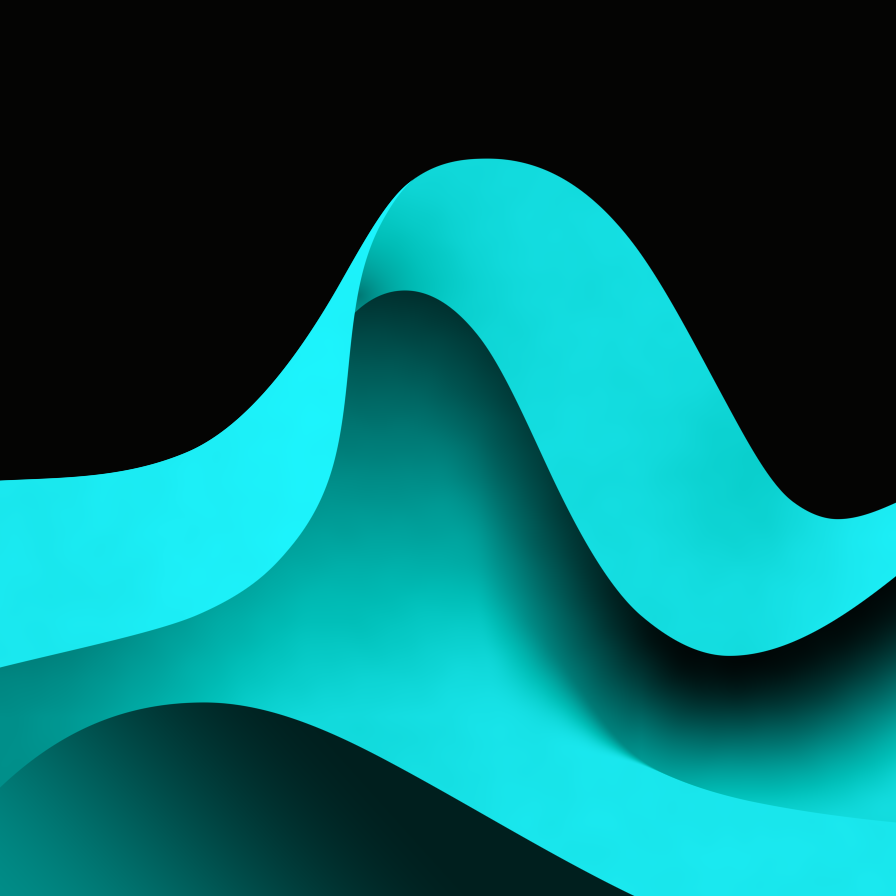
Give the GLSL for this background, as a Shadertoy shader.

```glsl
// Folded cyan ribbons flowing over black, with soft shadows inside the folds.
// Each edge is a smooth cubic path; sheets are painted from back to front and
// shaded by distance to the edge above them, with a faint gradient-noise grain.

const vec3 NIGHT = vec3(0.015, 0.015, 0.01);

vec2 hashGradient(vec2 cell) {
    float a = 6.2832 * fract(sin(dot(cell, vec2(127.1, 311.7))) * 43758.5);
    return vec2(cos(a), sin(a));
}

float gradientNoise(vec2 p) {
    vec2 i = floor(p), f = fract(p);
    vec2 u = f * f * f * (f * (f * 6.0 - 15.0) + 10.0);
    vec2 e = vec2(0.0, 1.0);
    float low = mix(dot(hashGradient(i), f),
                    dot(hashGradient(i + e.yx), f - e.yx), u.x);
    float high = mix(dot(hashGradient(i + e.xy), f - e.xy),
                     dot(hashGradient(i + e.yy), f - e.yy), u.x);
    return mix(low, high, u.y);
}

// Cubic between two knots (position, height, slope); returns height and slope.
vec2 span(float x, vec3 a, vec3 b) {
    float w = b.x - a.x;
    float t = clamp((x - a.x) / w, 0.0, 1.0);
    float rise = b.y - a.y;
    float p = a.z * w - rise;
    float q = rise - b.z * w;
    float s = t * (1.0 - t);
    float bulge = p * (1.0 - t) + q * t;
    float slope = (rise + (1.0 - 2.0 * t) * bulge + s * (q - p)) / w;
    return vec2(a.y + t * rise + s * bulge + slope * (x - a.x - t * w), slope);
}

// Three joined spans, extended straight beyond both ends.
vec2 path(float x, vec3 a, vec3 b, vec3 c, vec3 d) {
    if (x < b.x) return span(x, a, b);
    if (x < c.x) return span(x, b, c);
    return span(x, c, d);
}

vec2 silhouette(float x) {
    vec3 flank = vec3(0.456, 0.7956, 0.80), descent = vec3(0.807, 0.557, -1.85);
    if (x < flank.x)
        return path(x, vec3(0.0, 0.4635, 0.05), vec3(0.208, 0.495, 0.42),
                    vec3(0.378, 0.681, 1.75), flank);
    if (x < descent.x)
        return path(x, flank, vec3(0.544, 0.823, 0.0),
                    vec3(0.703, 0.733, -1.27), descent);
    return path(x, descent, vec3(0.885, 0.440, -0.75),
                vec3(0.935, 0.4206, 0.0), vec3(1.0, 0.439, 0.45));
}

// The steep fold gives x as a function of y.
vec2 foldEdge(float y) {
    vec3 middle = vec3(0.505, 0.3776, 0.20);
    if (y < middle.x)
        return path(y, vec3(0.255, 0.0, 4.0), vec3(0.314, 0.221, 2.3),
                    vec3(0.391, 0.3255, 0.82), middle);
    return path(y, middle, vec3(0.651, 0.396, 0.15),
                vec3(0.759, 0.430, 0.58), vec3(0.797, 0.458, 1.0));
}

vec2 archEdge(float x) {
    vec3 middle = vec3(0.612, 0.4766, -2.15);
    if (x < middle.x)
        return path(x, vec3(0.396, 0.651, 0.95), vec3(0.452, 0.6758, 0.0),
                    vec3(0.534, 0.625, -1.27), middle);
    return path(x, middle, vec3(0.716, 0.3125, -0.85),
                vec3(0.814, 0.268, 0.0), vec3(1.0, 0.357, 0.80));
}

// Approximate signed distance, positive below the edge.
float below(vec2 edge, float v) {
    return (edge.x - v) * inversesqrt(1.0 + edge.y * edge.y);
}

float cover(float d, float softness) {
    return smoothstep(-softness, softness, d);
}

vec3 cyan(float light) {
    float glow = smoothstep(0.72, 0.95, light);
    return vec3(0.11 * glow, light, light * mix(0.965, 1.035, glow));
}

// Back sheet: dim under the arch, darkest beneath the right ribbon.
float backLight(vec2 p, float depth) {
    float t = max(p.y - 0.2, 0.0);
    float light = 0.86 - 0.9 * t - 1.05 * t * t;
    light -= 0.3 * (1.0 - smoothstep(0.0, 0.38, p.x));
    float shadowFloor = 1.0 - 0.96 * smoothstep(0.4, 0.78, p.x);
    light *= mix(shadowFloor, 1.0, smoothstep(0.0, 0.2, depth));
    vec2 crest = path(p.x, vec3(0.6, 0.235, -0.75), vec3(0.703, 0.156, -0.58),
                      vec3(0.846, 0.104, -0.20), vec3(1.0, 0.082, -0.10));
    float softness = mix(0.07, 0.7 / iResolution.y, smoothstep(0.53, 0.74, p.x));
    float lit = cover(below(crest, p.y), softness) * smoothstep(0.38, 0.66, p.x);
    return mix(light, 0.905, lit);
}

float ribbonLight(vec2 p) {
    float light = 0.87 - 0.4 * exp(-distance(p, vec2(0.40, 0.67)) / 0.06);
    light -= 0.06 * exp(-dot(p - vec2(0.84, 0.47), p - vec2(0.84, 0.47)) / 0.01);
    return light + 0.06 * smoothstep(0.82, 1.0, p.x);
}

void mainImage(out vec4 fragColor, in vec2 fragCoord) {
    vec2 p = fragCoord / iResolution.xy;
    float px = 0.7 / iResolution.y;
    float grain = 0.012 * gradientNoise(p * 13.0) + 0.008 * gradientNoise(p * 31.0);

    float outline = below(silhouette(p.x), p.y);
    float arch = below(archEdge(p.x), p.y);
    float fold = below(foldEdge(p.y), p.x);
    float hill = below(path(p.x, vec3(0.0, 0.121, 0.95), vec3(0.228, 0.216, 0.0),
                            vec3(0.43, 0.152, -0.53), vec3(0.708, 0.0, -0.48)), p.y);

    // Paint the sheets from back to front.
    vec3 color = mix(NIGHT, cyan(ribbonLight(p) + grain), cover(outline, px));
    color = mix(color, cyan(backLight(p, max(arch, 0.0)) + grain), cover(arch, px));
    float leftLight = 0.91 + 0.04 * smoothstep(0.05, 0.35, p.x) + grain;
    color = mix(color, cyan(leftLight), cover(min(outline, fold), px));
    float hillLight = 0.12 + 0.44 * (1.0 - smoothstep(-0.05, 0.55, p.x + 0.9 * p.y));
    color = mix(color, cyan(hillLight), cover(hill, px));

    fragColor = vec4(color, 1.0);
}
```
